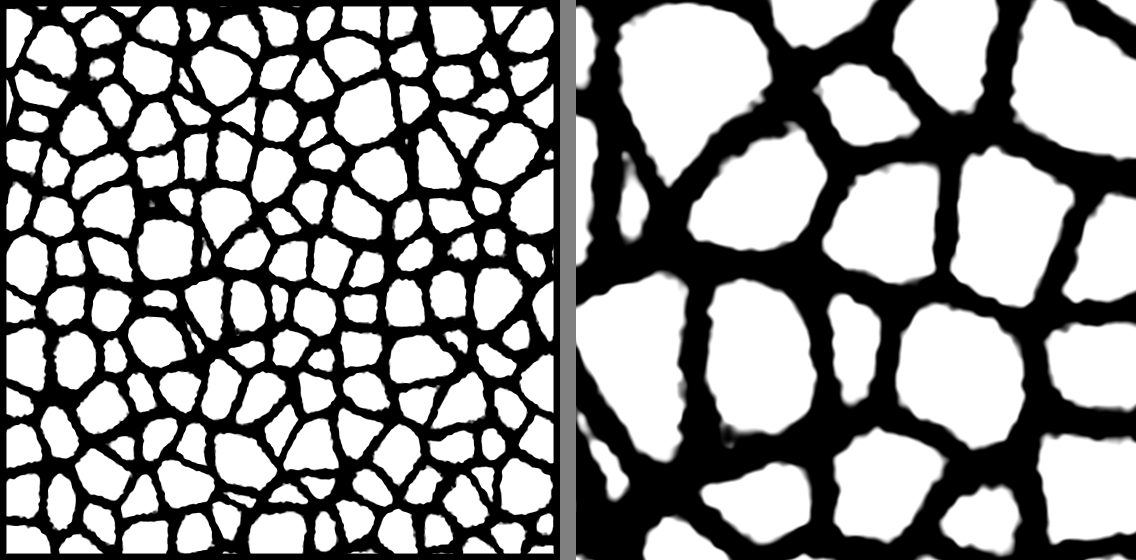
Left, the full canvas; right, a detail of the centre.
Give the GLSL for this pattern, as a Shadertoy shader.

```glsl
// Irregular white cells parted by thick black seams inside a thin black frame.
// A weighted Voronoi diagram gives the cells; a soft minimum over the distances
// to their borders rounds the corners, and noise bends and roughens the edges.

const vec3 SEAM_COLOR = vec3(0.0);
const vec3 CELL_COLOR = vec3(1.0);
const vec2 CELL_COUNT = vec2(13.0, 12.0);
const float JITTER = 0.78;
const float MAX_WEIGHT = 0.5;
const float SEAM_HALF_WIDTH = 0.097;  // in cell units
const float FRAME_WIDTH = 0.0115;     // in canvas units
const float EDGE_SOFTNESS = 0.0018;   // in canvas units

vec3 hash3(vec2 p) {
    vec3 q = fract(vec3(p.xyx) * vec3(0.1031, 0.1030, 0.0973) + 0.317);
    q += dot(q, q.yxz + 33.33);
    return fract((q.xxy + q.yzz) * q.zyx);
}

// Smooth value noise from -1 to 1.
float valueNoise(vec2 p) {
    vec2 i = floor(p), f = fract(p);
    f = f * f * (3.0 - 2.0 * f);
    float low = mix(hash3(i).x, hash3(i + vec2(1, 0)).x, f.x);
    float high = mix(hash3(i + vec2(0, 1)).x, hash3(i + vec2(1, 1)).x, f.x);
    return 2.0 * mix(low, high, f.y) - 1.0;
}

// Site position in xy, weight in z: a few sites grow much larger.
vec3 cellSite(vec2 id) {
    vec3 h = hash3(id + 71.0);
    return vec3(id + 0.5 + JITTER * (h.xy - 0.5), MAX_WEIGHT * pow(h.z, 3.0));
}

float power(vec2 p, vec3 site) {
    vec2 d = p - site.xy;
    return dot(d, d) - site.z;
}

// Grid index of the cell that owns p.
vec2 owningCell(vec2 p) {
    vec2 base = floor(p), owner = base;
    float best = 1e5;
    for (int y = -2; y <= 2; y++)
    for (int x = -2; x <= 2; x++) {
        vec2 id = base + vec2(x, y);
        float value = power(p, cellSite(id));
        if (value < best) { best = value; owner = id; }
    }
    return owner;
}

// Rounded distance from p to the border of its cell.
float borderDistance(vec2 p, vec2 owner) {
    vec3 site = cellSite(owner);
    float own = power(p, site);
    float roundness = mix(0.025, 0.11, hash3(owner + 190.0).y);
    float sum = 0.0;
    for (int y = -2; y <= 2; y++)
    for (int x = -2; x <= 2; x++) {
        if (x == 0 && y == 0) continue;
        vec3 other = cellSite(owner + vec2(x, y));
        float gap = max(length(other.xy - site.xy), 0.05);
        float d = (power(p, other) - own) / (2.0 * gap);
        sum += exp(-d / roundness);
    }
    return -roundness * log(sum + 1e-9);
}

// Gentle bending of the seams.
vec2 bend(vec2 p, float amount) {
    return p + amount * vec2(valueNoise(p * 1.3 + 40.0), valueNoise(p * 1.3 + 90.0));
}

// Fine ragged detail along the edges.
float raggedness(vec2 uv) {
    return 0.027 * valueNoise(uv * 75.0) + 0.022 * valueNoise(uv * 160.0 + 13.0);
}

// 1 inside the frame, 0 on it.
float frameMask(vec2 uv, float width, float soft) {
    vec2 inset = min(uv, 1.0 - uv);
    return smoothstep(width - soft, width + soft, min(inset.x, inset.y));
}

void mainImage(out vec4 fragColor, in vec2 fragCoord) {
    vec2 uv = fragCoord / iResolution.xy;
    float soft = max(EDGE_SOFTNESS, 0.75 / iResolution.y);

    // Cells
    vec2 p = bend(uv * CELL_COUNT + 20.0, 0.13);
    float d = borderDistance(p, owningCell(p)) + raggedness(uv);
    float cellSoft = soft * CELL_COUNT.y;
    float cell = smoothstep(-cellSoft, cellSoft, d - SEAM_HALF_WIDTH);

    // Frame
    cell *= frameMask(uv, FRAME_WIDTH, soft);

    fragColor = vec4(mix(SEAM_COLOR, CELL_COLOR, cell), 1.0);
}
```
